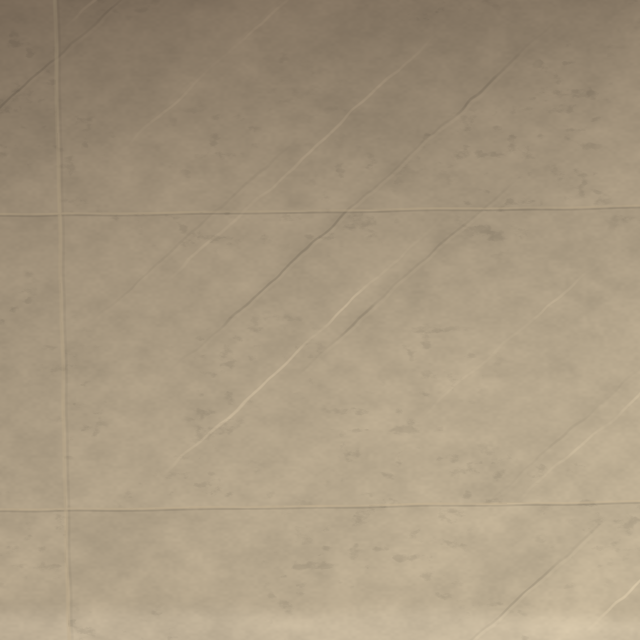
A WebGL 2 fragment shader for this texture:

```glsl
#version 300 es
precision highp float;
// Beige stone wall tiles with thin joints, diagonal veins and light fading upwards.
uniform vec2 u_resolution;
out vec4 fragColor;

const vec3 SHADE_COLOR = vec3(0.49, 0.43, 0.36);
const vec3 LIT_COLOR = vec3(0.74, 0.68, 0.575);
const vec3 JOINT_COLOR = vec3(0.79, 0.71, 0.58);
const vec2 TILE_SIZE = vec2(1.2, 0.4615);
const vec2 TILE_ORIGIN = vec2(0.107, 0.203);
const vec2 JOINT_TILT = vec2(0.021, -0.0135);
const vec2 JOINT_WIDTH = vec2(0.0032, 0.0014);
const vec2 VEIN_DIR = vec2(0.743, 0.669);
const float VEIN_SPACING = 0.0892;
const float VEIN_OFFSET = 0.134;
const float VEIN_RHYTHM = 2.693;
const float VEIN_WIDTH = 0.0017;
const float CLOUD_AMOUNT = 0.075;
const float MOTTLE_AMOUNT = 0.085;
const float GRAIN_AMOUNT = 0.022;

float hash(vec2 p) {
  vec3 q = fract(vec3(p.xyx) * 0.1031);
  q += dot(q, q.yzx + 33.33);
  return fract((q.x + q.y) * q.z);
}

float noise(vec2 p) {
  vec2 i = floor(p), f = fract(p);
  f = f * f * (3.0 - 2.0 * f);
  return mix(mix(hash(i), hash(i + vec2(1, 0)), f.x),
             mix(hash(i + vec2(0, 1)), hash(i + vec2(1, 1)), f.x), f.y);
}

float fbm(vec2 p) {
  float sum = 0.0, amp = 0.5;
  for (int i = 0; i < 5; i++) {
    sum += amp * noise(p);
    p = mat2(1.6, 1.2, -1.2, 1.6) * p + 7.3;
    amp *= 0.5;
  }
  return sum;
}

// Soft line of a given half width, never thinner than a pixel.
float line(float d, float halfWidth, float px) {
  return 1.0 - smoothstep(halfWidth * 0.3, halfWidth + px, abs(d));
}

// Signed brightness of the diagonal veins: dark cracks and pale streaks.
float veins(vec2 p, float px) {
  float along = dot(p, VEIN_DIR);
  float across = dot(p, vec2(-VEIN_DIR.y, VEIN_DIR.x));
  across += 0.022 * (fbm(p * 5.0 + 3.0) - 0.5) + 0.004 * (noise(p * 45.0) - 0.5);
  float patches = smoothstep(0.2, 0.7, noise(vec2(along * 16.0, across * 9.0)));
  float sum = 0.0;
  for (int k = -8; k <= 6; k++) {
    float i = float(k);
    float d = across - VEIN_OFFSET - VEIN_SPACING * i - 0.05 * sin(VEIN_RHYTHM * i);
    float tone = -cos(VEIN_RHYTHM * i - 0.3);
    float center = 0.8 + 0.15 * sin(2.1 * i + 0.7);
    float reach = 0.2 + 0.25 / (1.0 + i * i);
    float fade = 1.0 - smoothstep(reach * 0.45, reach, abs(along - center));
    float core = line(d, VEIN_WIDTH, px) * (0.3 + 0.7 * patches);
    float rim = line(d + 0.004, VEIN_WIDTH * 1.5, px) * max(-tone, 0.0);
    float halo = exp(-d * d / 0.00016);
    sum += fade * (tone * (0.075 * core + 0.014 * halo) + 0.025 * rim);
  }
  return sum;
}

void main() {
  vec2 p = gl_FragCoord.xy / u_resolution;
  float px = 1.0 / min(u_resolution.x, u_resolution.y);

  // Tile grid, slightly tilted and uneven
  vec2 grid = p - TILE_ORIGIN + JOINT_TILT * p.yx;
  grid += 0.0022 * (vec2(noise(p.yy * 14.0), noise(p.xx * 9.0)) - 0.5);
  vec2 tile = floor(grid / TILE_SIZE);
  vec2 joint = grid - TILE_SIZE * round(grid / TILE_SIZE);

  // Light: dim at the top left, with a pale glow along the foot
  float level = 0.95 - 0.85 * pow(p.y, 2.2) + 0.28 * (p.x - 0.6);
  vec3 color = mix(SHADE_COLOR, LIT_COLOR, level);
  float glowEdge = 0.022 + 0.035 * noise(vec2(p.x * 6.0, 2.0));
  color += 0.05 * (1.0 - smoothstep(glowEdge * 0.4, glowEdge + 0.012, p.y));

  // Stone: clouds drawn out along the veins, mottling and grain
  vec2 shift = 17.0 * tile;
  vec2 drawn = vec2(dot(p, VEIN_DIR), dot(p, vec2(-VEIN_DIR.y, VEIN_DIR.x)));
  float cloud = fbm(drawn * vec2(3.0, 9.0) + shift + 20.0) - 0.48;
  float mottle = fbm(p * vec2(26.0, 38.0) + shift + 50.0) - 0.48;
  float grain = noise(p * vec2(150.0, 230.0)) - 0.5;
  float specks = smoothstep(0.58, 0.78, fbm(p * vec2(45.0, 70.0) + 90.0));
  specks *= smoothstep(0.4, 0.65, noise(p * 9.0 + shift + 30.0));
  float stone = CLOUD_AMOUNT * cloud + MOTTLE_AMOUNT * mottle + GRAIN_AMOUNT * grain;
  stone += veins(p, px) - 0.05 * specks;
  color *= 1.0 + 1.3 * stone;

  // Joints: pale filling with a darker edge, worn in places
  float wear = 0.35 + 0.65 * noise(p * 22.0 + 5.0);
  float upright = line(joint.x, JOINT_WIDTH.x, px);
  float level_joint = line(joint.y, JOINT_WIDTH.y, px);
  float edge = 0.5 * line(joint.x - 0.005, 0.002, px) + line(joint.y + 0.003, 0.0012, px);
  color *= 1.0 - 0.11 * edge * (1.2 - 0.7 * wear);
  vec3 filling = JOINT_COLOR * mix(0.72, 1.0, clamp(level, 0.0, 1.0));
  color = mix(color, filling, wear * max(0.6 * upright, 0.65 * level_joint));

  fragColor = vec4(clamp(color, 0.0, 1.0), 1.0);
}
```
